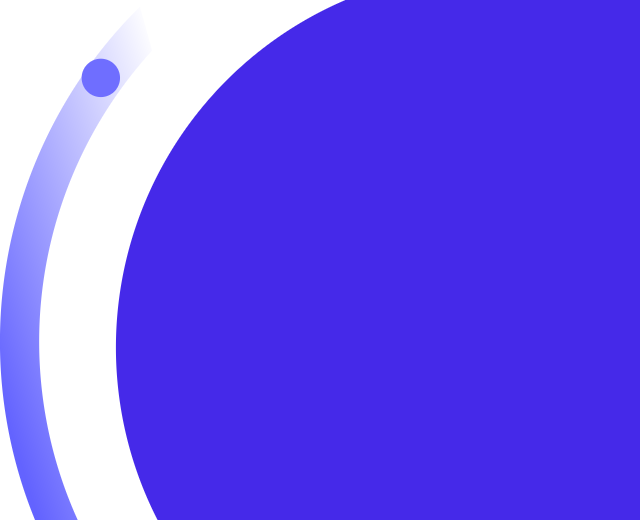
Give the GLSL for this background, as a WebGL 1 fragment shader.

```glsl
precision highp float;
// A huge indigo disc fills the right of a white page, with a curved band
// sweeping past its left side and fading to white, and a small dot on the band.
// Every shape is a signed distance; lengths are in units of the canvas height.

uniform vec2 u_resolution;

const vec3 PAGE_WHITE = vec3(1.0);
const vec3 DISC_INDIGO = vec3(0.27, 0.16, 0.915);
const vec3 BAND_VIOLET = vec3(0.39, 0.39, 1.0);
const vec3 DOT_VIOLET = vec3(0.435, 0.43, 1.0);

const vec2 DISC_CENTER = vec2(0.9495, 0.3317);
const float DISC_RADIUS = 0.7266;

const vec2 BAND_CENTER = vec2(0.9054, 0.3429);
const float BAND_RADIUS = 0.8678;
const float BAND_HALF_WIDTH = 0.0377;
const vec2 BAND_END = vec2(0.2692, 0.9872);       // outer corner of the faded end
const vec2 BAND_END_NORMAL = vec2(0.9638, 0.2666);
const vec2 FADE_SLOPE = vec2(1.944, 0.613);       // fade to white per unit length
const float FADE_OFFSET = -0.1475;

const vec2 DOT_CENTER = vec2(0.1939, 0.8502);
const float DOT_RADIUS = 0.0369;

float circleDistance(vec2 p, vec2 center, float radius) {
  return length(p - center) - radius;
}

// Arc of constant width, cut off by a half plane at its upper end.
float bandDistance(vec2 p) {
  float ring = abs(circleDistance(p, BAND_CENTER, BAND_RADIUS)) - BAND_HALF_WIDTH;
  return max(ring, dot(p - BAND_END, BAND_END_NORMAL));
}

// Coverage of a shape, smoothed over one pixel.
float coverage(float distance, float pixel) {
  return clamp(0.5 - distance / pixel, 0.0, 1.0);
}

void main() {
  vec2 p = gl_FragCoord.xy / u_resolution.y;
  float pixel = 1.0 / u_resolution.y;

  // Band with its diagonal fade
  float fade = clamp(dot(p, FADE_SLOPE) + FADE_OFFSET, 0.0, 1.0);
  vec3 bandColor = mix(BAND_VIOLET, PAGE_WHITE, fade);
  vec3 color = mix(PAGE_WHITE, bandColor, coverage(bandDistance(p), pixel));

  // Dot riding on the band
  float dotShape = circleDistance(p, DOT_CENTER, DOT_RADIUS);
  color = mix(color, DOT_VIOLET, coverage(dotShape, pixel));

  // Large disc
  float discShape = circleDistance(p, DISC_CENTER, DISC_RADIUS);
  color = mix(color, DISC_INDIGO, coverage(discShape, pixel));

  gl_FragColor = vec4(color, 1.0);
}
```
